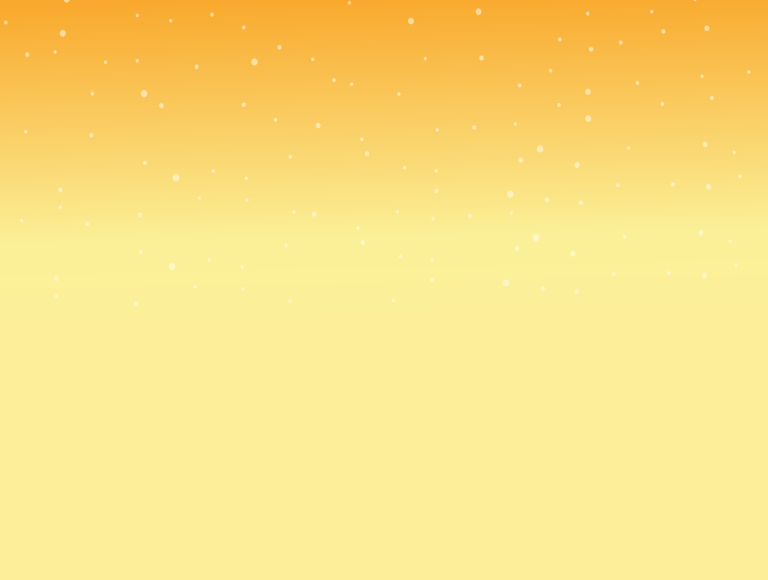
This background is drawn by a Shadertoy shader. Its source:

```glsl
// A warm sky fading from orange at the top to flat pale yellow, with flecks of light.
// The fade is a slightly tilted linear ramp; flecks sit one per cell of a slanted,
// jittered lattice, and the lowest band of flecks is repeated once further down.

const vec3 ORANGE = vec3(0.975, 0.665, 0.180);
const vec3 LEMON  = vec3(0.985, 0.942, 0.595);
const vec3 CREAM  = vec3(0.992, 0.934, 0.602);
const vec3 FLECK  = vec3(1.000, 0.980, 0.900);

const float FADE_END    = 0.590;               // height where the orange runs out
const float TILT        = 0.020;               // rise of the fade per unit of width
const float CELL        = 0.0655;              // lattice spacing
const float ROW_SLOPE   = -0.045;              // slant of the lattice rows
const float FIELD_FLOOR = 0.626;               // lowest fleck of the main field
const float BAND_TOP    = 0.787;               // top of the band that is repeated
const vec2  BAND_SHIFT  = vec2(0.007, 0.153);  // from the repeat back to the band

// Three random values per lattice cell
vec3 hash32(vec2 cell) {
    vec3 q = fract(cell.xyx * vec3(0.1031, 0.1030, 0.0973));
    q += dot(q, q.yxz + 33.33);
    return fract((q.xxy + q.yzz) * q.zyx);
}

// Soft-edged ellipse, a little taller than wide
float fleckMask(vec2 offset, float radius, float pixel) {
    float d = length(offset * vec2(1.06, 0.96)) - radius;
    return 1.0 - smoothstep(-0.75 * pixel, 0.75 * pixel, d);
}

// Coverage of the flecks whose centres lie between two heights
float fleckField(vec2 p, float low, float high, float pixel) {
    vec2 lattice = vec2(p.x, p.y + ROW_SLOPE * p.x) / CELL;
    vec2 cell = floor(lattice);
    vec3 place = hash32(cell + 17.0);
    vec3 kind = hash32(cell + 71.0);

    vec2 centre = (cell + mix(vec2(0.15), vec2(0.85), place.xy)) * CELL;
    centre.y -= ROW_SLOPE * centre.x;
    float radius = mix(0.0029, 0.0063, pow(kind.x, 4.0));

    float present = step(kind.y, 0.70) * step(low, centre.y) * step(centre.y, high);
    return present * fleckMask(p - centre, radius, pixel);
}

// Orange to lemon above, a faint drift to cream below
vec3 skyColor(vec2 p, float aspect) {
    float height = p.y - TILT * (p.x - 0.5 * aspect);
    float rise = clamp((height - FADE_END) / (1.0 - FADE_END), 0.0, 1.0);
    vec3 lower = mix(LEMON, CREAM, smoothstep(FADE_END, 0.40, height));
    return mix(lower, ORANGE, rise);
}

void mainImage(out vec4 fragColor, in vec2 fragCoord) {
    vec2 p = fragCoord / iResolution.y;
    float aspect = iResolution.x / iResolution.y;
    float pixel = 1.0 / iResolution.y;

    vec3 color = skyColor(p, aspect);

    // Main field, then its lower band once more
    float flecks = 0.0;
    for (int i = 0; i < 2; i++) {
        float top = i == 0 ? 1.1 : BAND_TOP;
        vec2 q = p + float(i) * BAND_SHIFT;
        flecks = max(flecks, fleckField(q, FIELD_FLOOR, top, pixel));
    }

    fragColor = vec4(mix(color, FLECK, 0.58 * flecks), 1.0);
}
```
